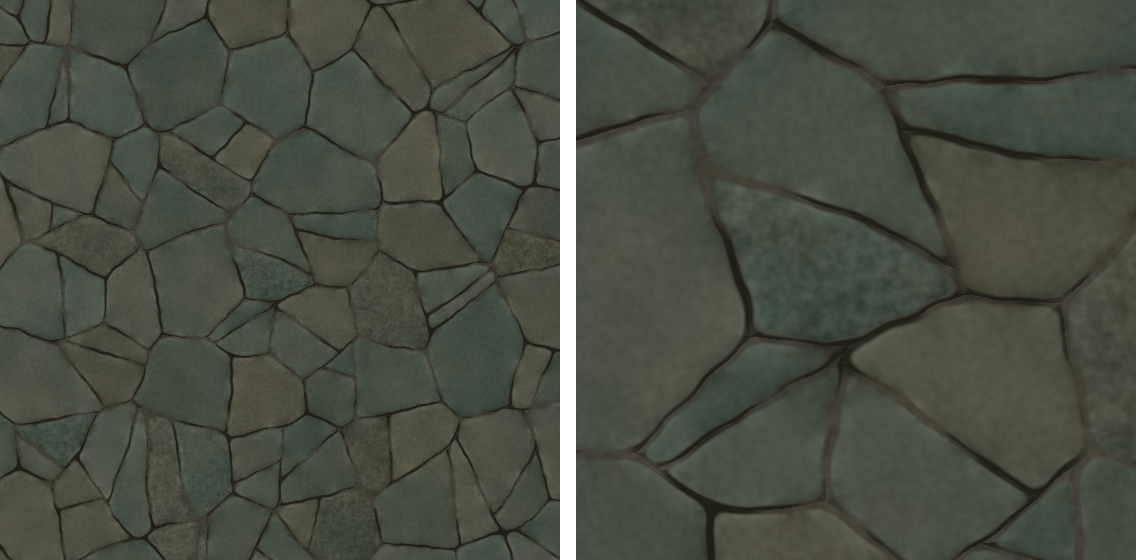
Left, the full canvas; right, a detail of the centre.
Reproduce this texture procedurally as a WebGL 2 fragment shader.

```glsl
#version 300 es
precision highp float;

uniform vec2 u_resolution;
out vec4 fragColor;

struct Stone {
    float edge;   // distance to the joint centre, in canvas units
    vec2 outward; // direction towards the closest joint
    vec2 id;
};

vec2 hash2(vec2 p) {
    vec3 q = fract(p.xyx * vec3(0.1031, 0.1030, 0.0973));
    q += dot(q, q.yzx + 33.33);
    return fract((q.xx + q.yz) * q.zy);
}

float gradientDot(vec2 cell, vec2 offset) {
    float angle = 6.2832 * hash2(cell + 57.0).x;
    return dot(vec2(cos(angle), sin(angle)), offset);
}

float gradientNoise(vec2 p) {
    vec2 i = floor(p), f = fract(p);
    vec2 u = f * f * f * (f * (f * 6.0 - 15.0) + 10.0);
    vec2 e = vec2(0.0, 1.0);
    return mix(mix(gradientDot(i, f), gradientDot(i + e.yx, f - e.yx), u.x),
               mix(gradientDot(i + e.xy, f - e.xy), gradientDot(i + 1.0, f - 1.0), u.x), u.y);
}

float fbm(vec2 p) {
    float sum = 0.0, gain = 1.0;
    for (int i = 0; i < 4; i++) {
        sum += gain * gradientNoise(p);
        p = mat2(1.6, 1.2, -1.2, 1.6) * p + 7.3;
        gain *= 0.55;
    }
    return sum;
}

float smoothMin(float a, float b, float k) {
    float h = max(k - abs(a - b), 0.0) / k;
    return min(a, b) - h * h * k * 0.25;
}

vec2 siteOf(vec2 cell) {
    return cell + 0.05 + 0.9 * hash2(cell);
}

float weightOf(vec2 cell) {
    float h = hash2(cell + 19.0).x;
    return 0.38 * h * h;
}

// Weighted Voronoi slabs, some of them split once more by a straight cut
Stone paving(vec2 uv) {
    const float density = 7.6;
    vec2 p = uv * density + 31.0;
    vec2 base = floor(p), owner = base;
    float best = 1e3;
    for (int y = -2; y <= 2; y++)
    for (int x = -2; x <= 2; x++) {
        vec2 cell = base + vec2(x, y);
        vec2 d = p - siteOf(cell);
        float power = dot(d, d) - weightOf(cell);
        if (power < best) { best = power; owner = cell; }
    }

    vec2 site = siteOf(owner);
    Stone s = Stone(1.0, vec2(0.0, 1.0), owner);
    float closest = 1e3;
    for (int y = -2; y <= 2; y++)
    for (int x = -2; x <= 2; x++) {
        vec2 cell = base + vec2(x, y);
        if (cell == owner) continue;
        vec2 other = siteOf(cell), d = p - other, across = other - site;
        float dist = (dot(d, d) - weightOf(cell) - best) / (2.0 * length(across));
        if (dist < closest) { closest = dist; s.outward = normalize(across); }
        s.edge = smoothMin(s.edge, dist, 0.06);
    }

    vec2 cut = hash2(owner + 83.0);
    if (cut.x < 0.5) {
        float angle = 6.2832 * cut.y;
        vec2 normal = vec2(cos(angle), sin(angle));
        float side = dot(p - site, normal) + 0.4 * (cut.x - 0.25);
        if (abs(side) < closest) s.outward = -sign(side) * normal;
        s.edge = smoothMin(s.edge, abs(side), 0.06);
        s.id += 0.37 * sign(side);
    }
    s.edge /= density;
    return s;
}

void main() {
    vec2 uv = gl_FragCoord.xy / u_resolution.y;
    float pixel = 1.0 / u_resolution.y;

    // Chipped, slightly bent outlines
    vec2 bend = vec2(gradientNoise(uv * 11.0), gradientNoise(uv * 11.0 + 40.0));
    vec2 chip = vec2(gradientNoise(uv * 45.0), gradientNoise(uv * 45.0 + 70.0));
    Stone s = paving(uv + 0.009 * bend + 0.0028 * chip);

    vec2 tone = hash2(s.id * 3.1 + 5.0);
    float rough = smoothstep(0.86, 0.98, hash2(s.id * 2.3 + 11.0).x);
    float cloud = fbm(uv * 6.0 + tone * 9.0);
    float blotch = fbm(uv * 24.0 + 13.0);
    float grain = gradientNoise(uv * 150.0) + 0.7 * gradientNoise(uv * 260.0 + 9.0);

    // Slab surface, from bluish green to olive
    vec3 slab = mix(vec3(0.268, 0.308, 0.272), vec3(0.314, 0.313, 0.256),
                    clamp(tone.x + 0.5 * cloud, 0.0, 1.0));
    slab += 0.035 * (tone.y - 0.45) + 0.028 * cloud + 0.016 * blotch;
    slab += grain * mix(0.022, 0.05, rough) - 0.025 * rough;
    slab += rough * 0.05 * gradientNoise(uv * 75.0);
    slab += vec3(0.05, 0.025, -0.03) * smoothstep(0.5, 0.85, fbm(uv * 4.0 + 91.0));

    // Worn pale rim on the lit side, soft shade on the other
    float halfJoint = 0.0033 + 0.0022 * gradientNoise(uv * 9.0 + 23.0);
    float inset = max(s.edge - halfJoint, 0.0);
    float lit = dot(s.outward, normalize(vec2(-0.5, 0.8)));
    float wear = smoothstep(-0.4, 0.5, blotch + 0.25 * lit);
    slab += vec3(0.05, 0.055, 0.052) * wear * exp(-inset / 0.006);
    slab -= 0.05 * (1.0 - wear) * exp(-inset / 0.005);

    // Earthy mortar with broken dark gaps
    float gapNoise = gradientNoise(uv * 13.0 + 37.0) + 0.4 * gradientNoise(uv * 50.0);
    float gap = smoothstep(-0.3, 0.25, gapNoise - 0.2 * lit);
    gap *= 1.0 - smoothstep(0.0012, 0.0034, s.edge);
    vec3 mortar = vec3(0.262, 0.254, 0.208) + 0.03 * blotch + 0.03 * grain;
    mortar = mix(mortar, vec3(0.12, 0.12, 0.095), gap);

    float cover = smoothstep(-0.0007 - pixel, 0.0007 + pixel, s.edge - halfJoint);
    fragColor = vec4(mix(mortar, slab, cover), 1.0);
}
```
